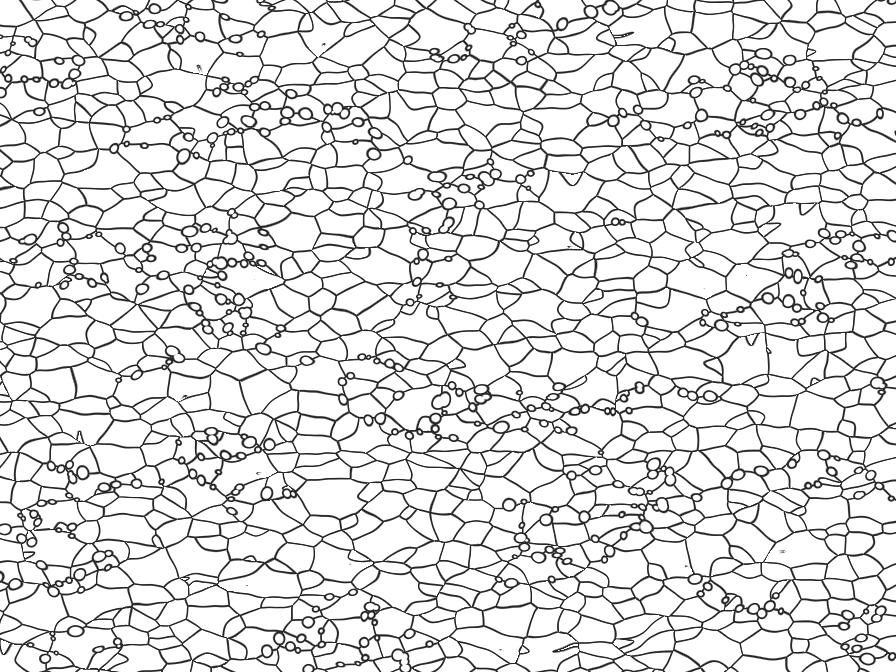
Reproduce this pattern procedurally as a Shadertoy shader.

```glsl
#define GRAIN_ROWS 36.0      // grains over the canvas height
#define GRAIN_STRETCH 1.6    // width to height of a grain
#define SIZE_SPREAD 0.7      // how far large grains outgrow small ones
#define BEND vec2(12.0, 0.014)    // frequency, amplitude of the bent sides
#define RIPPLE vec2(38.0, 0.0032) // frequency, amplitude of the fine ripple
#define BEAD_PITCH 0.014
#define BEAD_RADIUS vec2(0.003, 0.0085)
#define BEAD_SHARE 0.65
#define BAND_SCALE vec2(3.5, 9.0) // horizontal bands that carry beads
#define BAND_LEVEL 0.1
#define HALF_LINE 0.0013
#define INK 0.15

vec3 hash3(vec2 cell) {
    vec3 h = fract(cell.xyx * vec3(0.1031, 0.1030, 0.0973));
    h += dot(h, h.yxz + 33.33);
    return fract((h.xxy + h.yzz) * h.zyx);
}

vec2 gradientAt(vec2 corner) {
    float angle = 6.2832 * hash3(corner + 71.0).x;
    return vec2(cos(angle), sin(angle));
}

float gradientNoise(vec2 p) {
    vec2 i = floor(p), f = p - i;
    vec2 u = f * f * f * (f * (f * 6.0 - 15.0) + 10.0);
    vec2 e = vec2(0.0, 1.0);
    float low = mix(dot(gradientAt(i), f), dot(gradientAt(i + e.yx), f - e.yx), u.x);
    float high = mix(dot(gradientAt(i + e.xy), f - e.xy), dot(gradientAt(i + 1.0), f - 1.0), u.x);
    return mix(low, high, u.y);
}

vec2 warp(vec2 p, vec2 shape) {
    vec2 q = p * shape.x;
    return shape.y * vec2(gradientNoise(q), gradientNoise(q + 57.3));
}

// Distance to the nearest side of a Voronoi grain; each seed has its own radius
float grainEdge(vec2 p) {
    vec2 scale = GRAIN_ROWS * vec2(1.0 / GRAIN_STRETCH, 1.0);
    vec2 g = p * scale, base = floor(g);
    float nearest = 1e3, second = 1e3;
    vec2 nearestDir = vec2(0.0), secondDir = vec2(0.0);
    for (int y = -2; y <= 2; y++)
    for (int x = -2; x <= 2; x++) {
        vec2 cell = base + vec2(x, y);
        vec3 h = hash3(cell);
        vec2 toPoint = g - cell - h.xy;
        float range = length(toPoint);
        float reach = range - SIZE_SPREAD * h.z * h.z * h.z;
        vec2 dir = toPoint / max(range, 1e-4);
        if (reach < nearest) {
            second = nearest;
            secondDir = nearestDir;
            nearest = reach;
            nearestDir = dir;
        } else if (reach < second) {
            second = reach;
            secondDir = dir;
        }
    }
    return (second - nearest) / max(length((secondDir - nearestDir) * scale), 1e-3);
}

// Signed distance to small beads strung along grain sides inside the bands
float beadDistance(vec2 p) {
    vec2 base = floor(p / BEAD_PITCH);
    float d = 1.0;
    for (int y = -1; y <= 1; y++)
    for (int x = -1; x <= 1; x++) {
        vec2 cell = base + vec2(x, y);
        vec3 h = hash3(cell + 311.0);
        vec2 centre = (cell + h.xy) * BEAD_PITCH;
        if (h.z > BEAD_SHARE || gradientNoise(centre * BAND_SCALE + 9.0) < BAND_LEVEL) continue;
        float size = h.z / BEAD_SHARE;
        float radius = mix(BEAD_RADIUS.x, BEAD_RADIUS.y, size * size);
        if (grainEdge(centre) < 0.75 * radius)
            d = min(d, length((p - centre) * vec2(0.85, 1.0)) - radius);
    }
    return d;
}

void mainImage(out vec4 fragColor, in vec2 fragCoord) {
    float pixel = 1.0 / iResolution.y;
    vec2 p = fragCoord * pixel + 3.0;
    p += warp(p, BEND) + warp(p, RIPPLE);

    // Beads cover the grain sides beneath them
    float bead = beadDistance(p);
    float line = bead < 0.0 ? -bead : min(bead, grainEdge(p));

    float coverage = clamp(0.5 + (HALF_LINE - line) / pixel, 0.0, 1.0);
    fragColor = vec4(vec3(mix(1.0, INK, coverage)), 1.0);
}
```
